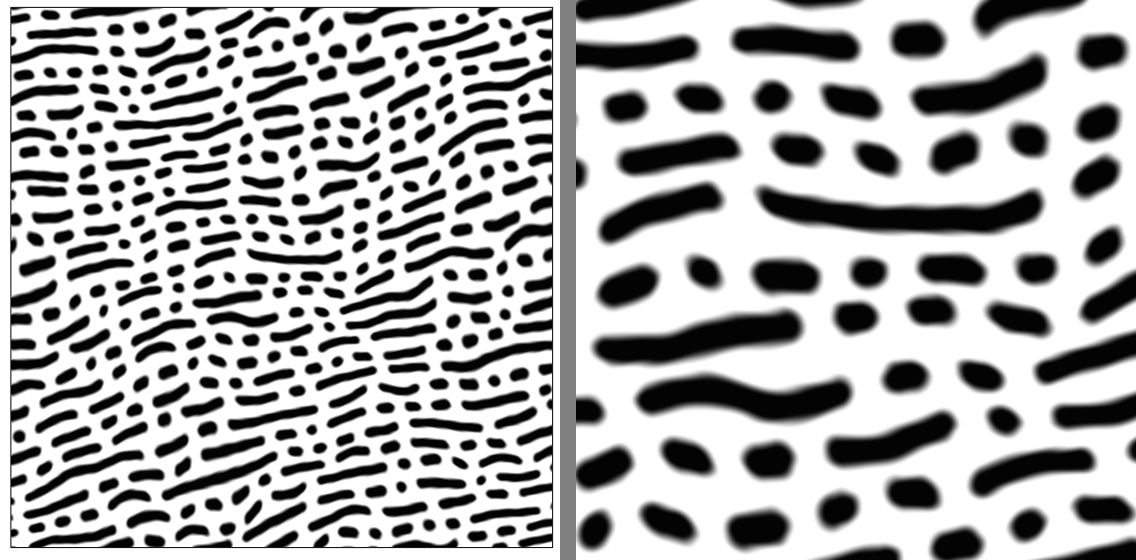
Left, the full canvas; right, a detail of the centre.
A WebGL 2 fragment shader for this pattern:

```glsl
#version 300 es
precision highp float;
// Soft black dots and wavy dashes in tilted rows on white, inside a thin frame.

uniform vec2 u_resolution;
out vec4 outColor;

const vec3 PAPER = vec3(1.0);
const vec3 INK = vec3(0.01);

const float TILT = 0.235;          // mean direction of the rows, radians
const float ROW = 0.0362;          // distance between rows
const float SLOT = 0.047;          // length of one dot plus its gap
const float GAP = 0.0205;          // clear space between two dashes
const float RADIUS = 0.0086;       // half thickness of a dash
const float DOT_SWELL = 0.0011;    // extra radius of single dots
const float JOIN = 0.37;           // chance that two slots fuse
const float END_JITTER = 0.15;     // shift of slot ends, in slots
const float SWAY = 0.0066;         // sideways shift of slot ends
const float EDGE = 0.0036;         // half width of the soft edge
const vec2 FRAME_MIN = vec2(0.0195, 0.022);
const vec2 FRAME_MAX = vec2(0.987, 0.987);
const float FRAME_LINE = 0.0009;   // half width of the frame line

// Integer hash of a cell and a channel, 0 to 1
float hash(vec2 cell, int channel) {
    uvec2 q = uvec2(ivec2(cell) + 4096);
    uint h = q.x * 1597334677u ^ q.y * 3812015801u ^ uint(channel) * 2654435769u;
    h = (h ^ (h >> 16)) * 2246822519u;
    h = (h ^ (h >> 13)) * 3266489917u;
    return float((h ^ (h >> 16)) & 65535u) / 65535.0;
}

// Layered sines that bend the rows
float bend(vec2 p) {
    float sum = 0.0, amplitude = 0.017, frequency = 9.0;
    for (int i = 0; i < 4; i++) {
        float layer = float(i);
        float angle = 0.6 * cos(layer * 2.7 + 0.4);
        vec2 wave = frequency * vec2(cos(angle), sin(angle));
        sum += amplitude * sin(dot(p, wave) + layer * 2.3);
        amplitude *= 0.5;
        frequency *= 1.75;
    }
    return sum;
}

// Position of a slot end along its row, in slots
float slotEnd(vec2 node) {
    return node.x + END_JITTER * (2.0 * hash(node, 1) - 1.0);
}

float sway(vec2 node) {
    return SWAY * (2.0 * hash(node, 2) - 1.0);
}

// Signed distance to the dashes of one row
float dashRow(vec2 p, float row) {
    float x = p.x / SLOT + hash(vec2(0.0, row), 3);
    float nearest = round(x);
    float index = x < slotEnd(vec2(nearest, row)) ? nearest - 1.0 : nearest;
    vec2 left = vec2(index, row);
    vec2 right = vec2(index + 1.0, row);
    float start = slotEnd(left);
    float end = slotEnd(right);

    // Rounded caps only where the slot is not fused with its neighbour
    bool capLeft = hash(left, 4) > JOIN;
    bool capRight = hash(right, 4) > JOIN;
    bool single = capLeft && capRight;
    float radius = RADIUS + (single ? DOT_SWELL : 0.0);
    float inset = 0.5 * GAP + RADIUS;
    float beyond = 0.0;
    if (capLeft) beyond = max(beyond, (start - x) * SLOT + inset);
    if (capRight) beyond = max(beyond, (x - end) * SLOT + inset);

    float t = smoothstep(0.0, 1.0, (x - start) / (end - start));
    float middle = (row + 0.5) * ROW + mix(sway(left), sway(right), t);
    return length(vec2(beyond, p.y - middle)) - radius;
}

float dashes(vec2 p) {
    vec2 along = vec2(cos(TILT), sin(TILT));
    vec2 q = vec2(dot(p, along), dot(p, vec2(-along.y, along.x)));
    q.y += bend(q);
    float row = floor(q.y / ROW);
    float d = 1.0;
    for (int i = -1; i <= 1; i++) {
        d = min(d, dashRow(q, row + float(i)));
    }
    // Slightly uneven outline
    return d + 0.0005 * sin(q.x * 190.0 + 3.0 * sin(q.y * 140.0));
}

float frameDistance(vec2 p) {
    vec2 outside = abs(p - 0.5 * (FRAME_MIN + FRAME_MAX)) - 0.5 * (FRAME_MAX - FRAME_MIN);
    return length(max(outside, 0.0)) + min(max(outside.x, outside.y), 0.0);
}

void main() {
    vec2 p = gl_FragCoord.xy / u_resolution;
    float pixel = 1.0 / min(u_resolution.x, u_resolution.y);
    float soft = max(EDGE, pixel);
    float fine = 0.5 * pixel;

    float frame = frameDistance(p);
    float ink = 1.0 - smoothstep(-soft, soft, dashes(p));
    ink *= 1.0 - smoothstep(-fine, fine, frame);
    float line = 1.0 - smoothstep(-fine, fine, abs(frame) - FRAME_LINE);
    outColor = vec4(mix(PAPER, INK, max(ink, line)), 1.0);
}
```
